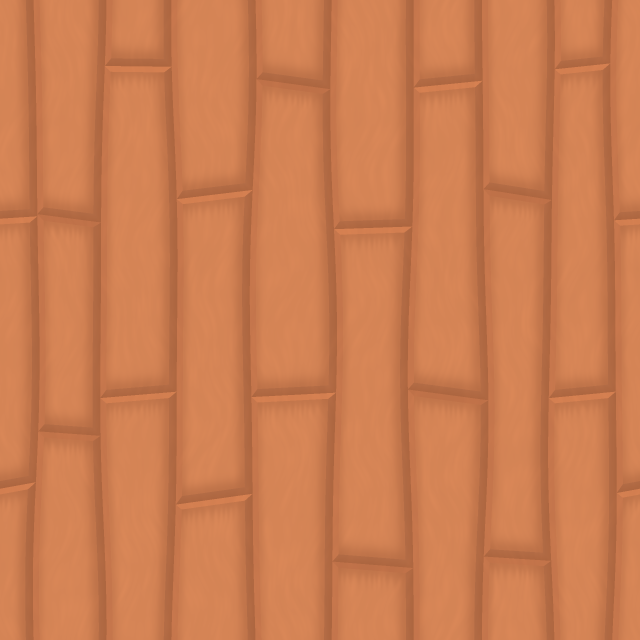
A WebGL 1 fragment shader for this texture:

```glsl
precision highp float;
// Nine columns of bevelled, slightly crooked wooden planks with fine hand-carved grain.
uniform vec2 u_resolution;

const float TAU = 6.28319;
const float PLANKS = 9.0;
const float FIRST_SEAM = 0.052;
const float SEAM_SPREAD = 0.021;   // uneven plank widths
const float SEAM_WOBBLE = 0.0045;  // crooked plank sides
const float JOINT_TILT = 0.017;
const vec4 BEVEL = vec4(0.0095, 0.0120, 0.0090, 0.0120);   // left, right, top, bottom
const vec4 SHADE_REACH = vec4(0.008, 0.013, 0.015, 0.016);
const vec4 SHADE_DEPTH = vec4(0.38, 0.68, 0.58, 0.70);
const vec2 GRAIN_CELLS = vec2(120.0, 26.0);
const float GRAIN_DEPTH = 0.024;
const int SAMPLES = 3;             // edge smoothing, per axis

const vec3 WOOD = vec3(0.838, 0.520, 0.336);
const vec3 SHADOW = vec3(0.715, 0.425, 0.268);
const vec3 LEFT_FACE = vec3(0.775, 0.463, 0.298);
const vec3 DARK_FACE = vec3(0.680, 0.400, 0.250);
const vec3 TOP_LIT = vec3(0.830, 0.498, 0.315);
const vec3 TOP_DIM = vec3(0.750, 0.444, 0.284);

vec2 hash2(vec2 p) {
  return fract(sin(vec2(dot(p, vec2(127.1, 311.7)), dot(p, vec2(269.5, 183.3)))) * 4375.85);
}

// Horizontal place of a seam at height y; repeats after PLANKS seams
float seamX(float k, float y) {
  float i = mod(k, PLANKS);
  float spread = 0.85 + cos(TAU * (i - 5.8) / PLANKS);
  float wobble = cos(TAU * y + 3.0 * (i - 1.0)) + 0.35 * sin(2.0 * TAU * y + 2.0 * i);
  return FIRST_SEAM + k / PLANKS + SEAM_SPREAD * spread + SEAM_WOBBLE * wobble;
}

// Heights of the two joints of plank k, measured downward
vec2 jointHeights(float k) {
  float odd = mod(k, 2.0);
  float upper = mix(0.124, 0.328, odd) + 0.028 * cos(1.3 * (k - 5.0));
  float lower = mix(0.617, 0.780 + 0.115 * sin(0.55 * (k - 3.0)), odd);
  return vec2(upper, lower);
}

// Rise of each joint toward the right
vec2 jointTilts(float k) {
  return JOINT_TILT * vec2(cos(2.2 * (k - 5.6)), cos(1.05 * (k - 2.9)));
}

// Short slanted strokes: stretched cellular noise on a swaying grid
float grain(vec2 p) {
  p.x += 0.014 * sin(TAU * (3.0 * p.y + 2.0 * p.x)) + 0.006 * sin(TAU * (7.0 * p.y - 5.0 * p.x));
  vec2 q = p * GRAIN_CELLS;
  vec2 cell = floor(q);
  float nearest = 2.0;
  float tone = 0.0;
  for (int j = -1; j <= 1; j++) {
    for (int i = -1; i <= 1; i++) {
      vec2 id = cell + vec2(float(i), float(j));
      vec2 h = hash2(mod(id, GRAIN_CELLS));
      float d = length(id + 0.15 + 0.7 * h - q);
      tone += (h.x - 0.5) * smoothstep(0.9, 0.1, d);
      nearest = min(nearest, d);
    }
  }
  return tone + 0.6 * (0.45 - nearest);
}

vec3 plankColor(vec2 p) {
  // Find the plank and its sides
  float x = p.x < seamX(0.0, p.y) ? p.x + 1.0 : p.x;
  float first = 0.0;
  for (int i = 1; i < int(PLANKS); i++) {
    if (x >= seamX(float(i), p.y)) first = float(i);
  }
  float left = seamX(first, p.y);
  float right = seamX(first + 1.0, p.y);
  float k = first + 1.0;

  // Distances to left, right, top and bottom edges
  vec2 tilt = jointTilts(k);
  float across = (x - left) / (right - left) - 0.5;
  vec2 below = fract(p.y - jointHeights(k) + tilt * across);
  float topTilt = below.x < below.y ? tilt.x : tilt.y;
  vec4 edge = vec4(x - left, right - x, min(below.x, below.y), 1.0 - max(below.x, below.y));

  // Soft shading inside the frame, streaky under the top edge
  vec4 inner = max(edge - BEVEL, 0.0);
  float streak = sin(TAU * 104.0 * p.x + 2.0 * sin(TAU * 17.0 * p.x));
  vec4 reach = SHADE_REACH * vec4(1.0, 1.0, 1.0 + 0.25 * streak, 1.0);
  vec4 fade = SHADE_DEPTH * exp(-inner * inner / (reach * reach));
  vec4 lit = 1.0 - fade;
  vec3 color = mix(SHADOW, WOOD, lit.x * lit.y * lit.z * lit.w);

  // Mitred bevel: the closest edge owns the face
  vec4 rim = edge / BEVEL;
  float closest = min(min(rim.x, rim.y), min(rim.z, rim.w));
  if (closest < 1.0) {
    vec3 topFace = mix(TOP_DIM, TOP_LIT, smoothstep(-0.009, -0.001, topTilt));
    vec3 darkFace = DARK_FACE + 0.022 * closest;
    color = darkFace;
    if (rim.x == closest) color = LEFT_FACE;
    else if (rim.z == closest) color = topFace;
  }
  return color;
}

void main() {
  vec3 color = vec3(0.0);
  for (int j = 0; j < SAMPLES; j++) {
    for (int i = 0; i < SAMPLES; i++) {
      vec2 shift = (vec2(float(i), float(j)) + 0.5) / float(SAMPLES) - 0.5;
      vec2 p = (gl_FragCoord.xy + shift) / u_resolution;
      color += plankColor(vec2(p.x, 1.0 - p.y));
    }
  }
  color /= float(SAMPLES * SAMPLES);
  color *= 1.0 + GRAIN_DEPTH * grain(gl_FragCoord.xy / u_resolution);
  gl_FragColor = vec4(color, 1.0);
}
```
